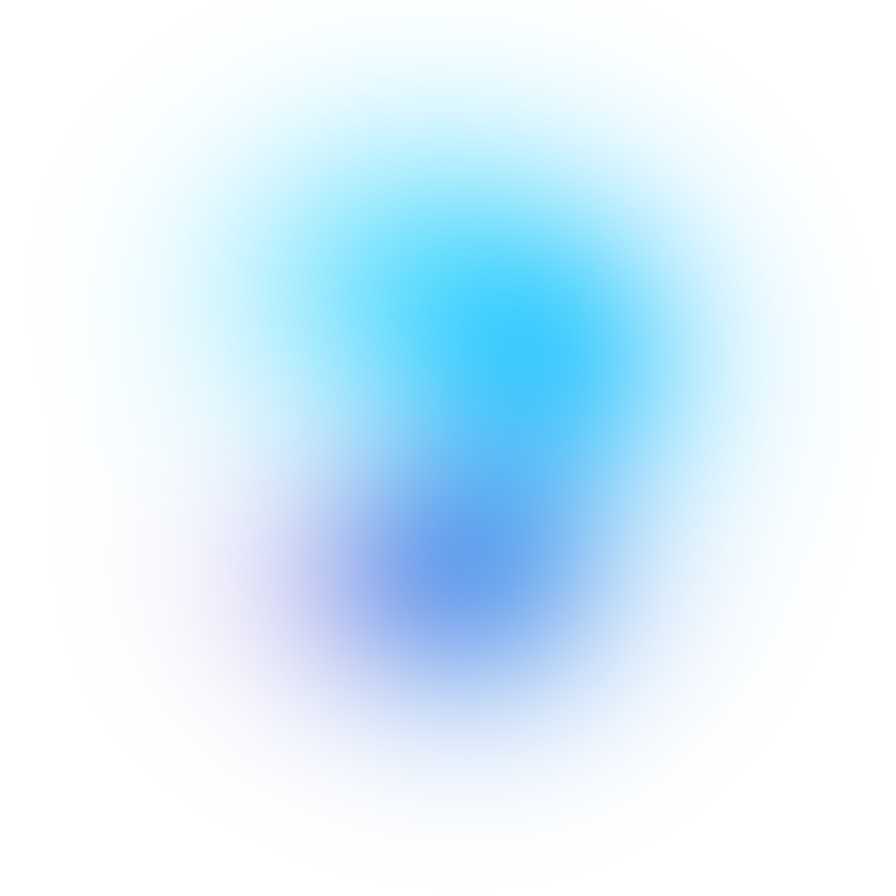
This background is drawn by a Shadertoy shader. Its source:

```glsl
// A soft cyan and blue cloud glowing on white.
// Each glow is an elliptical Gaussian that absorbs some red, green and blue
// from the paper; the absorptions add up, so neighbouring glows blend smoothly.

const vec3 PAPER = vec3(1.0);

// Amount of light each glow absorbs at its centre
const vec3 SKY_ABSORB   = vec3(0.460, 0.092, 0.000);
const vec3 CYAN_ABSORB  = vec3(0.480, 0.135, 0.000);
const vec3 BLUE_ABSORB  = vec3(0.500, 0.310, 0.060);
const vec3 LILAC_ABSORB = vec3(0.040, 0.090, 0.025);
const vec3 HALO_ABSORB  = vec3(0.012, 0.005, 0.002);

// Centres and spreads, in units of the canvas
const vec2 SKY_CENTRE   = vec2(0.462, 0.681);
const vec2 SKY_SPREAD   = vec2(0.146, 0.124);
const vec2 CYAN_CENTRE  = vec2(0.632, 0.596);
const vec2 CYAN_SPREAD  = vec2(0.115, 0.120);
const vec2 BLUE_CENTRE  = vec2(0.527, 0.362);
const vec2 BLUE_SPREAD  = vec2(0.120, 0.111);
const vec2 LILAC_CENTRE = vec2(0.378, 0.349);
const vec2 LILAC_SPREAD = vec2(0.111, 0.098);

const vec2 HALO_CENTRE  = vec2(0.515, 0.505);
const float HALO_INNER  = 0.30;
const float HALO_OUTER  = 0.50;

// Elliptical Gaussian with a peak of one
float glow(vec2 p, vec2 centre, vec2 spread)
{
    vec2 d = (p - centre) / spread;
    return exp(-0.5 * dot(d, d));
}

void mainImage(out vec4 fragColor, in vec2 fragCoord)
{
    // Square coordinates, centred on the canvas
    float side = min(iResolution.x, iResolution.y);
    vec2 p = (fragCoord - 0.5 * iResolution.xy) / side + 0.5;

    // Upper cyan glows
    vec3 absorbed = SKY_ABSORB * glow(p, SKY_CENTRE, SKY_SPREAD);
    absorbed += CYAN_ABSORB * glow(p, CYAN_CENTRE, CYAN_SPREAD);

    // Lower blue glow with its lilac fringe
    absorbed += BLUE_ABSORB * glow(p, BLUE_CENTRE, BLUE_SPREAD);
    absorbed += LILAC_ABSORB * glow(p, LILAC_CENTRE, LILAC_SPREAD);

    // Faint outer halo
    float haloDistance = length(p - HALO_CENTRE);
    absorbed += HALO_ABSORB * (1.0 - smoothstep(HALO_INNER, HALO_OUTER, haloDistance));

    fragColor = vec4(clamp(PAPER - absorbed, 0.0, 1.0), 1.0);
}
```
